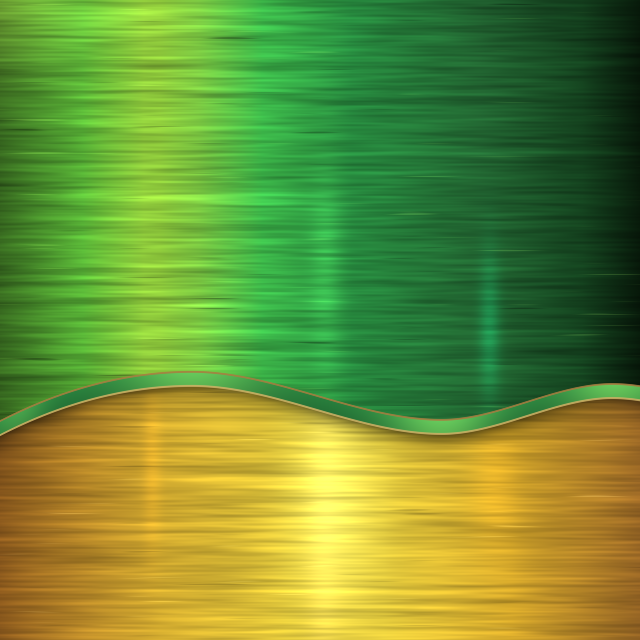
A three.js fragment shader for this background:

```glsl
varying vec2 vUv;

const float EDGE = 0.0012;
const float RIBBON_HEIGHT = 0.022;

vec2 hashGradient(vec2 cell) {
  vec2 p = vec2(dot(cell, vec2(127.1, 311.7)), dot(cell, vec2(269.5, 183.3)));
  return fract(sin(p) * 43758.5) * 2.0 - 1.0;
}

float gradientNoise(vec2 p) {
  vec2 i = floor(p);
  vec2 f = fract(p);
  vec2 u = f * f * f * (f * (f * 6.0 - 15.0) + 10.0);
  float a = dot(hashGradient(i), f);
  float b = dot(hashGradient(i + vec2(1.0, 0.0)), f - vec2(1.0, 0.0));
  float c = dot(hashGradient(i + vec2(0.0, 1.0)), f - vec2(0.0, 1.0));
  float d = dot(hashGradient(i + vec2(1.0, 1.0)), f - vec2(1.0, 1.0));
  return mix(mix(a, b, u.x), mix(c, d, u.x), u.y);
}

// Long horizontal scratches at several scales
float brushedGrain(vec2 p, float seed) {
  float sum = 0.0;
  vec2 frequency = vec2(1.6, 60.0);
  float weight = 0.6;
  for (int i = 0; i < 4; i++) {
    sum += weight * gradientNoise(p * frequency + seed);
    frequency *= vec2(1.9, 1.6);
    weight *= 0.95;
    seed += 17.3;
  }
  return sum;
}

// Sparse thin streaks
float streaks(vec2 p, float seed) {
  float n = gradientNoise(p * vec2(7.0, 190.0) + seed);
  return smoothstep(0.34, 0.6, n);
}

float glow(vec2 p, vec2 center, vec2 size) {
  vec2 q = (p - center) / size;
  return exp(-dot(q, q));
}

vec3 blend(vec3 color, vec3 next, float start, float end, float x) {
  return mix(color, next, clamp((x - start) / (end - start), 0.0, 1.0));
}

// Upper edge of the ribbon, eased between its crests and trough
float waveHeight(float x) {
  float rise = min(x / 0.3 - 1.0, 0.0);
  float y = 0.419 - 0.077 * rise * rise;
  y -= 0.075 * smoothstep(0.30, 0.69, x);
  y += 0.056 * smoothstep(0.69, 0.957, x);
  return y - 0.060 * smoothstep(0.957, 1.25, x);
}

vec3 greenMetal(vec2 p) {
  vec3 c = vec3(0.21, 0.40, 0.12);
  c = blend(c, vec3(0.34, 0.69, 0.21), 0.0, 0.13, p.x);
  c = blend(c, vec3(0.55, 0.78, 0.23), 0.13, 0.225, p.x);
  c = blend(c, vec3(0.47, 0.76, 0.25), 0.25, 0.31, p.x);
  c = blend(c, vec3(0.23, 0.70, 0.28), 0.31, 0.41, p.x);
  c = blend(c, vec3(0.15, 0.53, 0.24), 0.41, 0.55, p.x);
  c = blend(c, vec3(0.13, 0.39, 0.19), 0.55, 0.75, p.x);
  c = blend(c, vec3(0.08, 0.26, 0.12), 0.75, 0.91, p.x);
  c = blend(c, vec3(0.03, 0.10, 0.04), 0.91, 1.0, p.x);
  c += vec3(0.20, 0.20, 0.07) * glow(p, vec2(0.0, 1.02), vec2(0.16, 0.12));
  c += vec3(0.06, 0.16, 0.07) * glow(p, vec2(0.51, 0.58), vec2(0.025, 0.15));
  c += vec3(0.0, 0.18, 0.12) * glow(p, vec2(0.765, 0.49), vec2(0.016, 0.11));
  c *= 1.0 + 0.42 * brushedGrain(p, 3.0);
  c *= 1.0 - 0.30 * streaks(p, 41.0);
  return c + vec3(0.11, 0.14, 0.06) * streaks(p, 73.0);
}

vec3 goldMetal(vec2 p) {
  vec3 c = vec3(0.53, 0.34, 0.11);
  c = blend(c, vec3(0.69, 0.51, 0.15), 0.0, 0.13, p.x);
  c = blend(c, vec3(0.80, 0.65, 0.18), 0.13, 0.25, p.x);
  c = blend(c, vec3(0.86, 0.76, 0.22), 0.25, 0.45, p.x);
  c = blend(c, vec3(0.88, 0.78, 0.23), 0.45, 0.60, p.x);
  c = blend(c, vec3(0.80, 0.63, 0.16), 0.60, 0.80, p.x);
  c = blend(c, vec3(0.58, 0.39, 0.14), 0.80, 1.0, p.x);
  c += vec3(0.14, 0.19, 0.16) * glow(p, vec2(0.52, 0.22), vec2(0.065, 0.17));
  c += vec3(0.07, 0.06, 0.05) * glow(p, vec2(0.505, 0.1), vec2(0.025, 0.3));
  c += vec3(0.11, 0.06, 0.0) * glow(p, vec2(0.238, 0.27), vec2(0.014, 0.12));
  c += vec3(0.10, 0.06, 0.0) * glow(p, vec2(0.77, 0.25), vec2(0.035, 0.10));
  c *= 1.0 + 0.32 * brushedGrain(p, 91.0);
  c *= 1.0 - 0.18 * streaks(p, 57.0);
  return c + vec3(0.12, 0.12, 0.09) * streaks(p, 29.0);
}

vec3 ribbonColor(float x, float across) {
  float shine = glow(vec2(x), vec2(0.30), vec2(0.15));
  shine += glow(vec2(x), vec2(0.69), vec2(0.12));
  shine += glow(vec2(x), vec2(0.96), vec2(0.11));
  shine += 0.5 * glow(vec2(x), vec2(0.03), vec2(0.06));
  vec3 c = mix(vec3(0.14, 0.46, 0.22), vec3(0.38, 0.75, 0.34), min(shine, 1.0));
  return c * mix(0.94, 1.06, across);
}

void main() {
  float below = waveHeight(vUv.x) - vUv.y;
  float underside = below - RIBBON_HEIGHT;

  // Gold panel with the shadow cast by the ribbon
  vec3 gold = goldMetal(vUv) * (1.0 - 0.55 * exp(-max(underside, 0.0) / 0.016));
  vec3 color = mix(greenMetal(vUv), gold, smoothstep(-EDGE, EDGE, underside));

  // Ribbon and its copper rims
  float inside = smoothstep(-EDGE, EDGE, below) * smoothstep(EDGE, -EDGE, underside);
  color = mix(color, ribbonColor(vUv.x, 1.0 - below / RIBBON_HEIGHT), inside);
  float upperRim = 1.0 - smoothstep(0.0006, 0.0024, abs(below));
  float lowerRim = 1.0 - smoothstep(0.0006, 0.0026, abs(underside));
  color = mix(color, vec3(0.66, 0.49, 0.25), 0.85 * upperRim);
  color = mix(color, vec3(0.82, 0.70, 0.40), 0.85 * lowerRim);

  gl_FragColor = vec4(clamp(color, 0.0, 1.0), 1.0);
}
```
